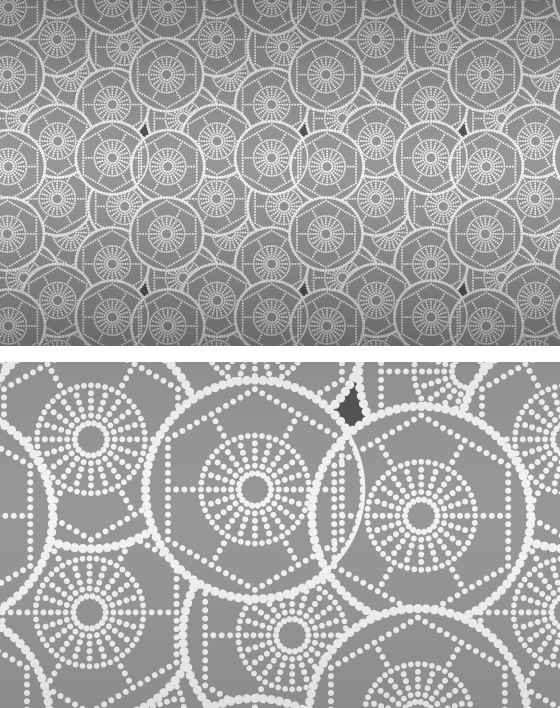
Top, the full canvas; bottom, a detail of the centre.
This pattern is drawn by a WebGL 2 fragment shader. Its source:

```glsl
#version 300 es
precision highp float;
// Overlapping beaded lace discs, each with a wheel and a hexagon, in silver greys.

uniform vec2 u_resolution;
out vec4 fragColor;

const float TAU = 6.2831853;
const float TILE = 0.2845; // repeat size, in canvas widths

// Rotates p into the nearest of count equal sectors, centred on the x axis.
vec2 sector(vec2 p, float count) {
    float a = round(atan(p.y, p.x) * count / TAU) * TAU / count;
    return vec2(cos(a) * p.x + sin(a) * p.y, cos(a) * p.y - sin(a) * p.x);
}

// Distance to the nearest bead centre on a circle.
float beadCircle(vec2 p, float radius, float count) {
    return length(sector(p, count) - vec2(radius, 0.0));
}

// Distance to the nearest bead centre on a row along x.
float beadRow(vec2 p, float start, float gap, float last) {
    float k = clamp(round((p.x - start) / gap), 0.0, last);
    return length(p - vec2(start + k * gap, 0.0));
}

// Signed distance to all the beads of one disc.
float lace(vec2 p) {
    float rim = beadCircle(p, 0.229, 84.0) - 0.0095;

    // Wheel: hub, rays and outer circle
    float hub = beadCircle(p, 0.034, 18.0) - 0.0065;
    float rays = beadRow(sector(p, 20.0), 0.05, 0.0155, 3.0) - 0.0062;
    float wheel = beadCircle(p, 0.113, 48.0) - 0.006;

    // Hexagon with a spoke to the middle of each side
    vec2 q = sector(p, 6.0);
    float side = beadRow(q.yx - vec2(0.0, 0.182), -0.105, 0.0175, 12.0) - 0.0062;
    float spoke = beadRow(q, 0.13, 0.0175, 2.0) - 0.0062;

    return min(min(rim, min(hub, rays)), min(wheel, min(side, spoke)));
}

void main() {
    vec2 p = gl_FragCoord.xy / (u_resolution.x * TILE);
    float pixel = 1.0 / (u_resolution.x * TILE);

    // Disc centres within the repeat, from the lowest layer to the highest
    vec2 centres[9] = vec2[9](
        vec2(0.444, 0.712), vec2(0.151, 0.428), vec2(0.359, 0.924),
        vec2(0.783, 0.876), vec2(0.705, 0.515), vec2(0.362, 0.286),
        vec2(0.705, 0.181), vec2(0.053, 0.126), vec2(0.046, 0.703));

    vec3 gapColor = vec3(0.34, 0.335, 0.335);
    vec3 discColor = vec3(0.595, 0.59, 0.59);
    vec3 beadColor = vec3(0.95);

    vec3 color = gapColor;
    float below = 0.0;
    for (int i = 0; i < 9; i++) {
        vec2 d = fract(p - centres[i] + 0.5) - 0.5;
        float inside = clamp(0.5 + (0.231 - length(d)) / pixel, 0.0, 1.0);
        // The eighth disc is clear where it crosses the one below it
        float fill = i == 7 ? inside * (1.0 - below) : inside;
        color = mix(color, discColor, fill);
        color = mix(color, beadColor, clamp(0.5 - lace(d) / pixel, 0.0, 1.0));
        below = inside;
    }

    // Soft horizontal band of light, dimming to the top and bottom
    float offset = abs(2.0 * gl_FragCoord.y / u_resolution.y - 1.05);
    color *= 1.0 - 0.29 * pow(offset, 1.4);

    fragColor = vec4(color, 1.0);
}
```
